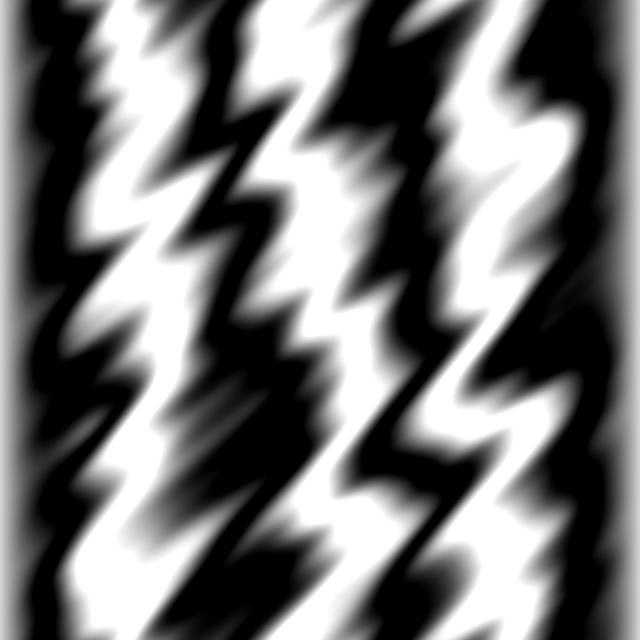
Reproduce this pattern procedurally as a three.js fragment shader.

```glsl
// Soft black and white upright bands, torn into slanted zigzags by sheared noise.
varying vec2 vUv;

#define TAU 6.2831853
#define BANDS 3.66        // bands across the canvas, one centred
#define CONTRAST 0.64     // swing of the wave around mid grey
#define BRIGHTNESS 0.53   // mid level of the wave
#define SLANT 0.8         // rise of the streaks per unit across
#define CELLS vec2(3.0, 8.0)  // noise cells along and across the streaks
#define TEAR 0.62         // sideways shift, in bands
#define DETAIL 0.36       // share of the finer octave
#define CALM_EDGE 0.16    // width of the undisturbed side margins
#define SHADING 0.16      // uneven brightness inside the bands

// Unit gradient at a lattice point; rows wrap so the canvas tiles upward.
vec2 gradientAt(vec2 cell, float rows) {
  cell.y = mod(cell.y, rows);
  float angle = TAU * fract(sin(dot(cell, vec2(127.1, 311.7))) * 4375.85);
  return vec2(cos(angle), sin(angle));
}

float gradientNoise(vec2 p, float rows) {
  vec2 i = floor(p);
  vec2 f = p - i;
  vec2 w = f * f * f * (f * (f * 6.0 - 15.0) + 10.0);
  vec2 e = vec2(1.0, 0.0);
  float a = dot(gradientAt(i, rows), f);
  float b = dot(gradientAt(i + e.xy, rows), f - e.xy);
  float c = dot(gradientAt(i + e.yx, rows), f - e.yx);
  float d = dot(gradientAt(i + e.xx, rows), f - e.xx);
  return mix(mix(a, b, w.x), mix(c, d, w.x), w.y);
}

// Two octaves of noise, stretched along the slanted streaks.
float streaks(vec2 uv) {
  vec2 p = vec2(uv.x, uv.y - SLANT * uv.x) * CELLS;
  return gradientNoise(p, CELLS.y)
       + DETAIL * gradientNoise(p * 2.0 + vec2(17.0, 0.0), CELLS.y * 2.0);
}

void main() {
  // The tearing dies out toward both sides.
  float margin = min(vUv.x, 1.0 - vUv.x);
  float strength = smoothstep(0.0, CALM_EDGE, margin);

  // Displaced bands.
  float phase = (vUv.x - 0.5) * BANDS + TEAR * strength * streaks(vUv);
  float tone = BRIGHTNESS + CONTRAST * cos(TAU * phase);

  // Broad uneven shading.
  tone += SHADING * strength * gradientNoise(vUv * 4.0 + vec2(31.0, 0.0), 4.0);

  gl_FragColor = vec4(vec3(clamp(tone, 0.0, 1.0)), 1.0);
}
```
